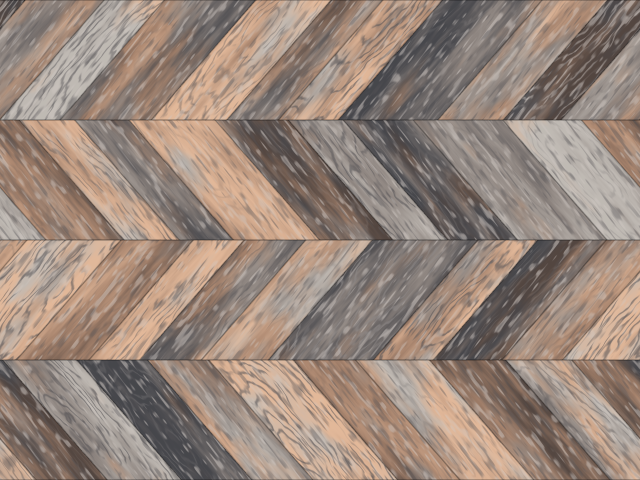
A WebGL 1 fragment shader for this texture:

```glsl
precision highp float;
// Chevron floor of weathered oak: four rows of slanted planks, mirrored in pairs.
// Each plank gets its own width, tone, stain, growth rings and limed pores
// from hashed noise laid out along its length. The floor tiles in x and y.

uniform vec2 u_resolution;

// Layout, in canvas heights
const float ROWS = 4.0;
const float PLANKS = 9.0;           // planks per row
const float PITCH = 0.14815;        // mean plank width along the row
const float SLANT = 0.87;           // sideways run per unit of rise
const float WIDTH_JITTER = 0.55;
const float SEAM = 0.0013;

// Wood
const vec3 CHARCOAL = vec3(0.29, 0.28, 0.29);
const vec3 TAUPE = vec3(0.58, 0.52, 0.485);
const vec3 PALE = vec3(0.79, 0.735, 0.69);
const vec3 LIME = vec3(0.82, 0.79, 0.77);
const vec3 SLATE = vec3(0.34, 0.33, 0.34);
const vec3 WARM_TINT = vec3(1.12, 0.98, 0.87);
const vec3 COOL_TINT = vec3(0.95, 0.99, 1.02);
const float RING_DENSITY = 95.0;
const float RING_STRETCH = 0.24;
const float STAIN_DEPTH = 0.75;

float hash(vec2 p) {
  vec3 q = fract(vec3(p.xyx) * 0.1031);
  q += dot(q, q.yzx + 33.33);
  return fract((q.x + q.y) * q.z);
}

float noise(vec2 p) {
  vec2 c = floor(p);
  vec2 f = fract(p);
  f = f * f * (3.0 - 2.0 * f);
  return mix(mix(hash(c), hash(c + vec2(1.0, 0.0)), f.x),
             mix(hash(c + vec2(0.0, 1.0)), hash(c + 1.0), f.x), f.y);
}

float fbm(vec2 p) {
  float sum = 0.0;
  float amp = 0.53;
  for (int n = 0; n < 4; n++) {
    sum += amp * noise(p);
    p = p * 2.03 + 17.3;
    amp *= 0.5;
  }
  return sum;
}

// Left edge of plank i, in pitches
float plankEdge(float i, float row) {
  return i + WIDTH_JITTER * (hash(vec2(mod(i, PLANKS) + 3.0, row + 7.0)) - 0.5);
}

// g.x runs along the plank, g.y across it from its middle line
vec3 wood(vec2 g, vec2 id) {
  vec2 seed = 10.0 + 50.0 * vec2(hash(id + 11.0), hash(id + 23.0));

  // Tone ranks spread dark and light planks evenly in every row
  float rank = mod(4.0 * id.x - (4.0 + id.y * (5.0 - 3.0 * id.y)), PLANKS);
  float tone = pow((rank + hash(id + 5.0)) / PLANKS, 0.75);

  // Long smudges of stain and a slope of tone from edge to edge
  float stain = fbm(g * vec2(5.0, 32.0) + seed) - 0.5;
  float streak = fbm(g * vec2(9.0, 110.0) + seed.yx) - 0.5;
  float slope = (hash(id + 31.0) - 0.5) * g.y * 6.0;
  float t = clamp(tone + STAIN_DEPTH * stain + 0.35 * streak + slope, 0.0, 1.0);
  vec3 color = mix(CHARCOAL, TAUPE, smoothstep(0.0, 0.55, t));
  color = mix(color, PALE, smoothstep(0.4, 1.0, t));

  // Patches of bare brown and cool grey
  float warmth = hash(id + 41.0) + 1.8 * (fbm(g * vec2(7.0, 24.0) + seed + 9.0) - 0.5);
  color *= mix(COOL_TINT, WARM_TINT, smoothstep(0.15, 0.9, warmth));

  // Growth rings: stretched ovals around a heart, near straight when it is far off
  vec2 heart = vec2(0.33 * hash(id + 53.0), 0.15 * (hash(id + 61.0) - 0.5));
  float ring = length((g - heart) * vec2(RING_STRETCH, 1.0)) * RING_DENSITY;
  ring += 3.0 * fbm(g * vec2(12.0, 38.0) + seed + 4.0);
  float ringLine = smoothstep(0.5, 0.95, abs(fract(ring) * 2.0 - 1.0));
  float figured = mix(0.12, 0.6, smoothstep(0.4, 0.85, hash(id + 71.0)));
  float ringWear = smoothstep(0.25, 0.6, noise(g * vec2(30.0, 60.0) + seed));
  vec3 ringColor = mix(LIME, SLATE, smoothstep(0.2, 0.4, tone));
  color = mix(color, ringColor, ringLine * figured * ringWear);

  // Short pores: some limed, some dark, slightly off the plank's line
  vec2 fiber = vec2(g.x, g.y + 0.06 * g.x) * vec2(42.0, 210.0) + seed;
  float limed = smoothstep(0.62, 0.9, noise(fiber));
  float open = smoothstep(0.62, 0.92, noise(fiber * vec2(0.8, 1.1) + 31.0));
  color = mix(color, LIME, limed * mix(0.55, 0.35, tone));
  return mix(color, SLATE, open * 0.4);
}

vec3 planks(vec2 p) {
  float y = p.y * ROWS;
  float row = mod(floor(y), ROWS);
  float rise = abs(mod(y, 2.0) - 1.0) / ROWS;   // from the joint the planks fan from
  float u = (p.x - SLANT * rise) / PITCH;

  // Plank that holds this point
  float i = floor(u);
  i += step(plankEdge(i + 1.0, row), u) - step(u, plankEdge(i, row));
  float left = plankEdge(i, row);
  float right = plankEdge(i + 1.0, row);

  vec2 along = normalize(vec2(SLANT, 1.0));
  vec2 local = vec2(p.x - 0.5 * (left + right) * PITCH, rise);
  vec2 g = vec2(dot(local, along), dot(local, vec2(along.y, -along.x)));
  vec3 color = wood(g, vec2(mod(i, PLANKS), row));

  // Fine dark seams at plank sides and row joints
  float side = min(u - left, right - u) * PITCH * along.y;
  float joint = min(rise, 1.0 / ROWS - rise);
  color *= 1.0 - 0.35 * (1.0 - smoothstep(0.0, 2.0 * SEAM, side));
  return color * (1.0 - 0.35 * (1.0 - smoothstep(0.0, 2.0 * SEAM, joint)));
}

void main() {
  // Four samples per pixel smooth the edges and fine grain
  vec3 sum = vec3(0.0);
  for (int s = 0; s < 4; s++) {
    vec2 offset = vec2(mod(float(s), 2.0), floor(float(s) / 2.0)) * 0.5 - 0.25;
    sum += planks((gl_FragCoord.xy + offset) / u_resolution.y);
  }
  gl_FragColor = vec4(sum / 4.0, 1.0);
}
```
